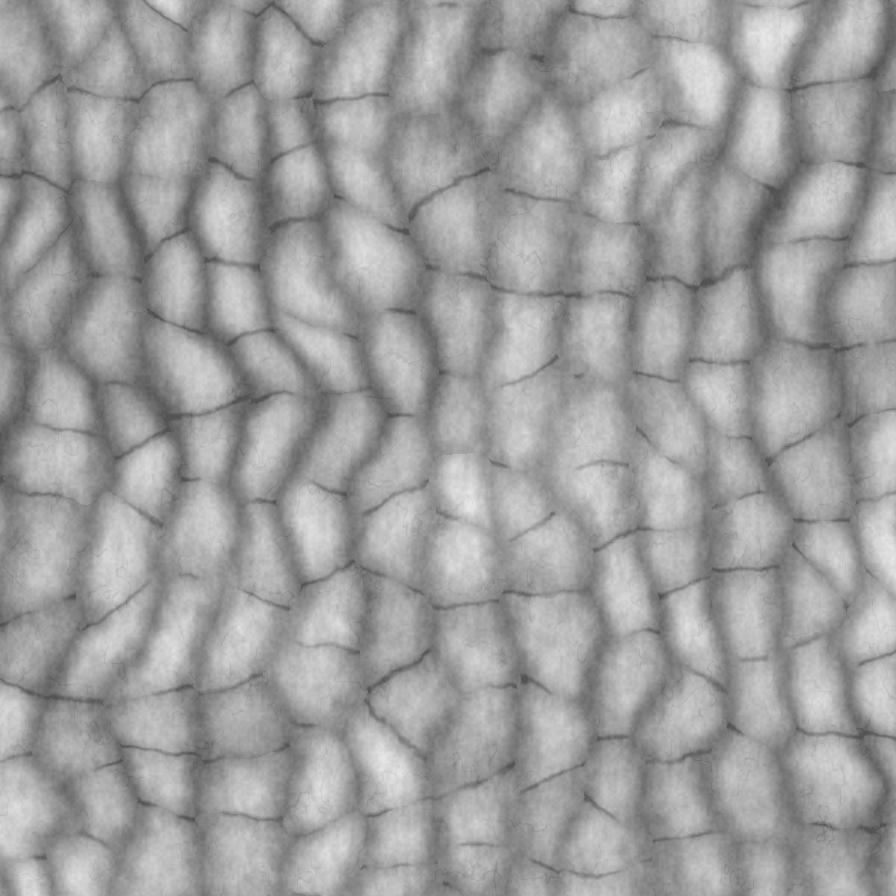
Give the GLSL for this texture, as a WebGL 1 fragment shader.

```glsl
precision highp float;
uniform vec2 u_resolution;

const vec2 BLOCK_COUNT = vec2(12.5, 11.0);
const vec2 BLOCK_METRIC = vec2(1.0, 0.8);
const vec2 BLOCK_JITTER = vec2(0.42, 0.7);
const float FURROW_TONE = 0.43;
const float RIDGE_TONE = 0.715;
const float FURROW_WIDTH = 0.36;
const float SEAM_WIDTH = 0.045;
const float SEAM_DEPTH = 0.13;
const float BLOCK_VARIATION = 0.11;
const float PATCH_VARIATION = 0.24;
const float DOME_LIGHT = 0.12;
const float FIBRE_STRENGTH = 0.085;
const float SPECKLE_STRENGTH = 0.13;
const float GRAIN_STRENGTH = 0.05;

float hash(vec2 p) {
  vec3 q = fract(vec3(p.xyx) * 0.1031);
  q += dot(q, q.yzx + 33.33);
  return fract((q.x + q.y) * q.z);
}

vec2 hash2(vec2 p) {
  return vec2(hash(p + 17.3), hash(p + 71.9));
}

float noise(vec2 p) {
  vec2 i = floor(p), f = fract(p);
  f = f * f * (3.0 - 2.0 * f);
  float low = mix(hash(i), hash(i + vec2(1.0, 0.0)), f.x);
  float high = mix(hash(i + vec2(0.0, 1.0)), hash(i + 1.0), f.x);
  return mix(low, high, f.y);
}

float fractal(vec2 p) {
  float sum = 0.0, weight = 0.53;
  for (int i = 0; i < 4; i++) {
    sum += weight * noise(p);
    p = mat2(0.8, 0.6, -0.6, 0.8) * p * 2.03 + 9.7;
    weight *= 0.5;
  }
  return sum;
}

float smoothMin(float a, float b, float k) {
  float h = max(k - abs(a - b), 0.0) / k;
  return min(a, b) - h * h * k * 0.25;
}

// Columns sway with layered sines, and their outlines are roughened
vec2 sway(vec2 p) {
  float bend = 0.020 * sin(p.y * 6.0 + p.x * 4.0 + 1.0)
             + 0.011 * sin(p.y * 14.0 - p.x * 9.0)
             + 0.006 * sin(p.y * 29.0 + p.x * 21.0);
  vec2 broad = vec2(noise(p * 9.0), noise(p * 9.0 + 40.0)) - 0.5;
  vec2 rough = vec2(fractal(p * 32.0), fractal(p * 32.0 + 80.0)) - 0.5;
  return p + vec2(bend, 0.0) + broad * 0.035 + rough * 0.016;
}

// Each column of cells is shifted by its own amount
vec2 cellId(vec2 q, vec2 offset) {
  float column = floor(q.x) + offset.x;
  return vec2(column, floor(q.y + hash(vec2(column, 5.0))) + offset.y);
}

vec2 toCentre(vec2 q, vec2 id) {
  vec2 centre = id + 0.5 + BLOCK_JITTER * (hash2(id) - 0.5);
  centre.y -= hash(vec2(id.x, 5.0));
  return (centre - q) * BLOCK_METRIC;
}

// Finds the nearest block, its side furrows and its cross seams
void barkCell(vec2 q, out vec2 id, out vec2 nearest, out float furrow, out float seam) {
  float best = 9.0;
  for (int i = -1; i <= 1; i++)
  for (int j = -1; j <= 1; j++) {
    vec2 other = cellId(q, vec2(i, j));
    vec2 r = toCentre(q, other);
    if (dot(r, r) < best) { best = dot(r, r); nearest = r; id = other; }
  }
  furrow = 1.0;
  seam = 1.0;
  for (int i = -2; i <= 2; i++)
  for (int j = -2; j <= 2; j++) {
    vec2 r = toCentre(q, cellId(q, vec2(i, j)));
    vec2 gap = r - nearest;
    if (dot(gap, gap) > 0.0001) {
      vec2 normal = normalize(gap);
      float edge = dot(0.5 * (r + nearest), normal);
      float side = abs(normal.x);
      furrow = smoothMin(furrow, edge + max(0.0, 0.75 - side) * 0.6, 0.12);
      seam = min(seam, edge + max(0.0, side - 0.6) * 0.5);
    }
  }
}

void main() {
  vec2 p = gl_FragCoord.xy / u_resolution;
  vec2 id, nearest;
  float furrow, seam;
  barkCell(sway(p) * BLOCK_COUNT, id, nearest, furrow, seam);

  // Weathered zones have shallow furrows and coarse speckle
  float weathered = smoothstep(0.35, 0.65, noise(p * 3.2 + 3.0));
  float depth = mix(1.0, 0.68, weathered) * mix(0.65, 1.1, noise(p * 8.0 + 21.0));
  float ridge = smoothstep(-0.04, FURROW_WIDTH, furrow);
  ridge *= mix(0.80, 1.0, smoothstep(0.0, 0.2, seam));
  float tone = mix(RIDGE_TONE, FURROW_TONE, (1.0 - ridge) * depth);

  // Rounded blocks and broad light patches
  tone += BLOCK_VARIATION * (hash(id + 3.7) - 0.5) * ridge;
  tone += DOME_LIGHT * (exp(-7.0 * dot(nearest, nearest)) - 0.5);
  tone += PATCH_VARIATION * (fractal(p * 7.0 + 12.0) - 0.5);

  // Thin broken cross seams and hairlines
  float broken = smoothstep(0.25, 0.6, noise(p * 38.0 + 6.0));
  tone -= SEAM_DEPTH * broken * (1.0 - smoothstep(0.0, SEAM_WIDTH, seam));
  float hairline = abs(fractal(p * vec2(26.0, 19.0) + 55.0) - 0.5);
  tone -= 0.05 * broken * (1.0 - smoothstep(0.0, 0.016, hairline));

  // Vertical fibres, speckle and grain
  tone += FIBRE_STRENGTH * (fractal(p * vec2(150.0, 42.0)) - 0.5);
  float speckle = fractal(p * vec2(75.0, 60.0) + 31.0) - 0.5;
  tone += SPECKLE_STRENGTH * mix(0.4, 1.0, weathered) * speckle;
  tone += GRAIN_STRENGTH * (noise(p * 300.0) - 0.5);

  gl_FragColor = vec4(vec3(clamp(tone, 0.33, 0.9)), 1.0);
}
```
